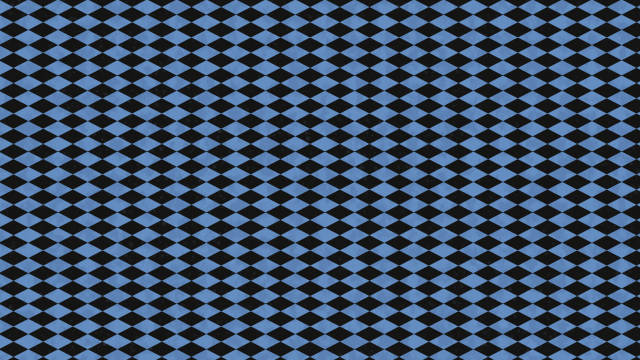
This pattern is drawn by a Shadertoy shader. Its source:

```glsl
// Harlequin field of wide blue diamonds on black, with faint mottling and flecks.

const vec2 DIAMOND = vec2(0.0824, 0.04225);   // full width and height, canvas height = 1
const vec2 ANCHOR = vec2(0.9028, 0.6424);     // centre of one blue diamond
const vec3 BLACK = vec3(0.078, 0.078, 0.076);
const vec3 BLUE_LIGHT = vec3(0.392, 0.552, 0.755);
const vec3 BLUE_DEEP = vec3(0.355, 0.505, 0.705);
const vec3 FLECK = vec3(0.20, 0.235, 0.27);

float hash(vec2 p) {
    vec3 q = fract(vec3(p.xyx) * 0.1031);
    q += dot(q, q.yzx + 33.33);
    return fract((q.x + q.y) * q.z);
}

float valueNoise(vec2 p) {
    vec2 cell = floor(p);
    vec2 f = fract(p);
    f = f * f * (3.0 - 2.0 * f);
    float low = mix(hash(cell), hash(cell + vec2(1, 0)), f.x);
    float high = mix(hash(cell + vec2(0, 1)), hash(cell + vec2(1, 1)), f.x);
    return mix(low, high, f.y);
}

float fbm(vec2 p) {
    float sum = 0.0;
    float weight = 0.533;
    for (int i = 0; i < 4; i++) {
        sum += weight * valueNoise(p);
        p = p * 2.03 + 17.3;
        weight *= 0.5;
    }
    return sum;
}

// Signed distance to a grid of diamonds that touch at their tips.
float diamondGrid(vec2 p, vec2 size) {
    vec2 cell = abs(fract(p / size + 0.5) - 0.5);
    return (cell.x + cell.y - 0.5) / length(1.0 / size);
}

// Scattered irregular spots; only a share of the cells holds one.
float flecks(vec2 p, float cellSize, float share, float pixel) {
    vec2 grid = p / cellSize;
    vec2 home = floor(grid);
    float cover = 0.0;
    for (int y = -1; y <= 1; y++) {
        for (int x = -1; x <= 1; x++) {
            vec2 id = home + vec2(x, y);
            vec2 centre = id + vec2(hash(id + 3.7), hash(id + 41.2));
            float radius = mix(0.1, 0.36, hash(id + 71.9));
            float wobble = 0.25 * (valueNoise(grid * 5.0) - 0.5);
            float d = (length(grid - centre) - radius + wobble) * cellSize;
            float present = step(hash(id + 113.0), share);
            float strength = mix(0.25, 1.0, hash(id + 157.0));
            cover = max(cover, present * strength * (1.0 - smoothstep(-pixel, pixel, d)));
        }
    }
    return cover;
}

void mainImage(out vec4 fragColor, in vec2 fragCoord) {
    float pixel = 1.0 / iResolution.y;
    vec2 p = fragCoord * pixel;

    // Worn surfaces
    float mottle = smoothstep(0.32, 0.62, fbm(p * vec2(48.0, 40.0)));
    float patches = smoothstep(0.35, 0.65, fbm(p * 5.0 + 9.0));
    float spots = max(flecks(p, 0.016, 0.16, pixel), flecks(p + 5.3, 0.009, 0.12, pixel));
    spots *= mix(0.25, 1.0, patches);

    vec3 blue = mix(BLUE_DEEP, BLUE_LIGHT, mottle) + 0.02 * spots;
    vec3 black = BLACK + 0.012 * (fbm(p * 60.0 + 31.0) - 0.5);
    black = mix(black, FLECK, 0.5 * spots);

    // Diamonds
    float d = diamondGrid(p - ANCHOR, DIAMOND);
    float inside = 1.0 - smoothstep(-0.7 * pixel, 0.7 * pixel, d);
    fragColor = vec4(mix(black, blue, inside), 1.0);
}
```
